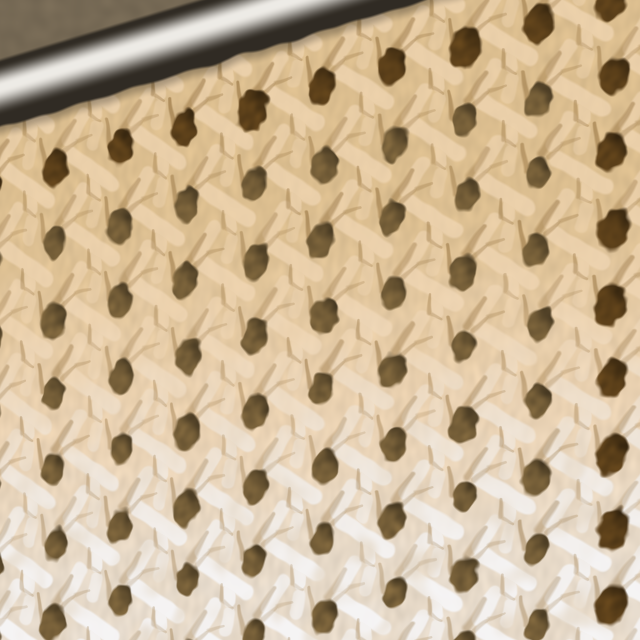
Give the GLSL for this texture, as a Shadertoy shader.

```glsl
// Woven cane webbing below a slanted polished metal bar.
// A sheared, slightly bowed lattice repeats one cell: an open hole, pale
// crossing strands and shaded creases, with jitter and gloss from noise.

#define COLUMNS 9.83               // columns across the canvas
#define BOW 0.75                   // widening of columns to the right
#define ROWS 8.49                  // rows down the canvas
#define SLOPE 0.30                 // rise of the rows and of the bar
#define FIRST vec2(0.0846, 0.264)  // first hole, from the top left
#define RIM 0.20                   // where the cane meets the bar
#define HOLE vec2(0.172, 0.245)    // half width and height of a hole
#define JITTER 0.06                // variation between cells
#define CREASE 0.62                // strength of creases
#define GLOSS 0.85                 // strength of glints

const vec3 TAN = vec3(0.89, 0.77, 0.58);
const vec3 CREAM = vec3(0.95, 0.85, 0.72);
const vec3 PEARL = vec3(0.92, 0.89, 0.85);
const vec3 CREASE_BROWN = vec3(0.57, 0.43, 0.23);
const vec3 HOLE_OLIVE = vec3(0.46, 0.37, 0.22);
const vec3 HOLE_UMBER = vec3(0.36, 0.25, 0.10);
const vec3 WALL = vec3(0.46, 0.41, 0.33);

vec2 hash2(vec2 p) {
    p = vec2(dot(p, vec2(127.1, 311.7)), dot(p, vec2(269.5, 183.3)));
    return fract(sin(p) * 43758.5) * 2.0 - 1.0;
}

float gradientNoise(vec2 p) {
    vec2 i = floor(p), f = fract(p), u = f * f * (3.0 - 2.0 * f);
    vec2 e = vec2(1.0, 0.0);
    float low = mix(dot(hash2(i), f), dot(hash2(i + e), f - e), u.x);
    float high = mix(dot(hash2(i + e.yx), f - e.yx),
                     dot(hash2(i + 1.0), f - 1.0), u.x);
    return mix(low, high, u.y);
}

// Soft line from a to b that thins towards b.
float stroke(vec2 p, vec2 a, vec2 b, float width) {
    vec2 ab = b - a;
    float h = clamp(dot(p - a, ab) / dot(ab, ab), 0.0, 1.0);
    float w = width * (1.0 - 0.45 * h);
    return 1.0 - smoothstep(0.25 * w, w, length(p - a - ab * h));
}

// Flat strand from a to b.
float strand(vec2 p, vec2 a, vec2 b, float width) {
    vec2 ab = b - a;
    float h = clamp(dot(p - a, ab) / dot(ab, ab), 0.0, 1.0);
    return 1.0 - smoothstep(0.65 * width, width, length(p - a - ab * h));
}

float creases(vec2 v) {
    float c = stroke(v, vec2(-0.16, 0.02), vec2(-0.22, 0.40), 0.065);
    c = max(c, 0.85 * stroke(v, vec2(0.04, 0.27), vec2(0.29, 0.66), 0.09));
    c = max(c, 0.75 * stroke(v, vec2(-0.47, 0.47), vec2(-0.48, 0.71), 0.055));
    c = max(c, 0.60 * stroke(v, vec2(-0.47, 0.47), vec2(-0.31, 0.37), 0.05));
    c = max(c, 0.65 * stroke(v, vec2(0.14, 0.22), vec2(0.34, 0.40), 0.06));
    return max(c, 0.55 * stroke(v, vec2(0.34, 0.40), vec2(0.56, 0.47), 0.05));
}

float strands(vec2 v) {
    float s = strand(v, vec2(-0.75, 1.0), vec2(-0.12, 0.60), 0.14);
    s = max(s, 0.85 * strand(v, vec2(0.20, 0.38), vec2(0.43, 0.76), 0.12));
    s = max(s, 0.90 * strand(v, vec2(-0.36, 0.70), vec2(-0.36, 0.46), 0.10));
    return max(s, 0.60 * strand(v, vec2(-0.42, 0.05), vec2(-0.36, 0.30), 0.11));
}

vec3 cane(vec2 uv, vec2 q, float pixel) {
    vec2 home = floor(q + 0.5);
    vec2 wobble = 0.035 * vec2(gradientNoise(q * 4.0), gradientNoise(q * 4.0 + 31.0));
    float crease = 0.0, pale = 0.0, hole = 0.0, umber = 0.0, depth = 0.0;
    for (int j = -1; j <= 1; j++)
    for (int i = -1; i <= 1; i++) {
        vec2 id = home + vec2(i, j), d = q - id, rnd = hash2(id + 5.0);
        // Undo the shear, so that cell parts keep their upright shape.
        vec2 v = vec2(d.x, 1.06 * d.y + SLOPE * d.x) + wobble + JITTER * 0.5 * rnd;
        crease = max(crease, creases(v) * (0.85 + 0.15 * rnd.x));
        pale = max(pale, strands(v));
        // Tilted opening; the first row and last column are larger and darker.
        float border = max(step(-0.5, id.y), step(8.5, id.x));
        vec2 size = HOLE * (1.0 + 0.14 * border + 1.5 * JITTER * rnd.y);
        vec2 t = vec2(dot(v, vec2(0.95, -0.31)), dot(v, vec2(0.31, 0.95))) / size;
        float edge = length(t) - 1.0 + 0.35 * gradientNoise(v * 7.0 + id * 3.7);
        float soft = max(0.13, 6.0 * pixel);
        float open = (1.0 - smoothstep(-soft, soft, edge)) * step(id.y, 0.5);
        if (open > hole) { hole = open; umber = border; depth = t.y + 0.4 * t.x; }
    }
    // Tan above, cream in the middle, pearl with white glints below.
    float grain = gradientNoise(q * 2.3 + 9.0);
    float height = uv.y + 0.10 * grain - 0.06 * (uv.x - 0.5);
    vec3 col = mix(CREAM, TAN, smoothstep(0.30, 0.72, height));
    col = mix(col, PEARL, 0.65 * smoothstep(0.38, 0.08, height));
    col *= 0.965 + 0.07 * gradientNoise(q * vec2(9.0, 5.0));
    col = mix(col, mix(CREAM, PEARL, smoothstep(0.55, 0.2, height)), 0.65 * pale);
    float glint = smoothstep(0.48, 0.05, height) * smoothstep(-0.15, 0.4, grain + 0.3 * pale);
    col = mix(col, vec3(0.97, 0.97, 0.98), GLOSS * glint * (0.25 + 0.75 * pale));
    col = mix(col, CREASE_BROWN, CREASE * crease * mix(0.65, 1.0, uv.y));
    vec3 dark = mix(HOLE_OLIVE, HOLE_UMBER, umber);
    dark *= 1.0 - 0.32 * smoothstep(-0.1, 1.0, depth) + 0.25 * gradientNoise(q * 8.0);
    return mix(col, dark, hole);
}

// Wall and metal bar, shaded by distance d down from the upper left corner.
vec3 bar(vec2 uv, float d) {
    vec3 wall = WALL * (1.0 + 0.10 * gradientNoise(uv * 45.0));
    float shine = smoothstep(0.100, 0.134, d) * smoothstep(0.181, 0.140, d);
    vec3 metal = mix(vec3(0.19, 0.17, 0.14), vec3(0.93, 0.92, 0.90), shine);
    return mix(wall, metal, smoothstep(0.090, 0.098, d));
}

void mainImage(out vec4 fragColor, in vec2 fragCoord) {
    vec2 uv = fragCoord / iResolution.xy;
    float pixel = 1.0 / iResolution.y;
    vec2 p = vec2(uv.x, 1.0 - uv.y) - FIRST;
    vec2 q = vec2(1.0 + p.x * (COLUMNS - BOW * p.x), -ROWS * (p.y + SLOPE * p.x));
    float d = 1.0 - uv.y + SLOPE * uv.x;
    // Uneven cane edge, rounded into shade under the bar.
    float rim = d - RIM - 0.008 * gradientNoise(vec2(q.x * 2.5, 3.0));
    vec3 col = cane(uv, q, pixel) * mix(0.72, 1.0, smoothstep(0.0, 0.022, rim));
    col = mix(bar(uv, d), col, smoothstep(-1.0, 1.0, rim / max(0.003, pixel)));
    fragColor = vec4(col, 1.0);
}
```
